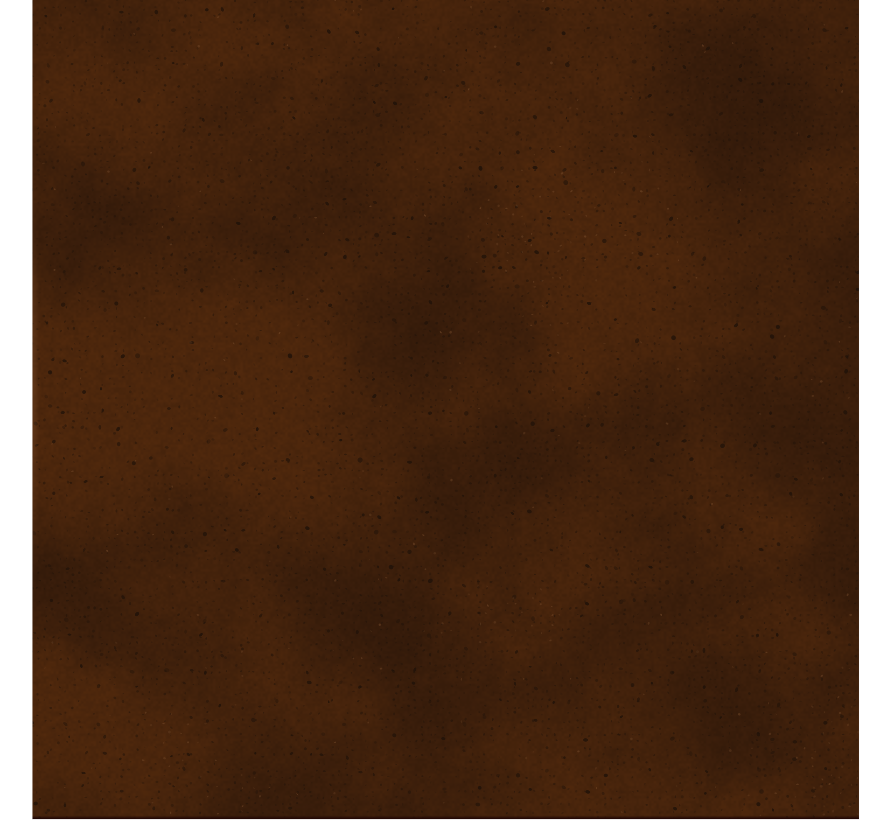
Reproduce this texture procedurally as a Shadertoy shader.

```glsl
const vec3 WHITE = vec3(1.0);
const vec3 RUST = vec3(0.298, 0.150, 0.047);
const vec3 UMBER = vec3(0.208, 0.106, 0.040);
const vec3 SOOT = vec3(0.115, 0.066, 0.032);
const vec3 SAND = vec3(0.47, 0.30, 0.17);
const vec3 EDGE = vec3(0.13, 0.03, 0.02);

float hash(vec2 p) {
    vec3 q = fract(vec3(p.xyx) * 0.1031);
    q += dot(q, q.yzx + 33.33);
    return fract((q.x + q.y) * q.z);
}

vec2 hash2(vec2 p) {
    return vec2(hash(p + 17.3), hash(p + 71.9));
}

float noise(vec2 p) {
    vec2 i = floor(p), f = fract(p);
    f = f * f * (3.0 - 2.0 * f);
    float low = mix(hash(i), hash(i + vec2(1, 0)), f.x);
    float high = mix(hash(i + vec2(0, 1)), hash(i + vec2(1, 1)), f.x);
    return mix(low, high, f.y);
}

float fbm(vec2 p, int octaves) {
    float sum = 0.0, weight = 0.5, total = 0.0;
    for (int i = 0; i < octaves; i++) {
        sum += weight * noise(p);
        total += weight;
        weight *= 0.5;
        p = mat2(1.6, 1.2, -1.2, 1.6) * p + 5.7;
    }
    return sum / total;
}

// One randomly turned oval per occupied cell, kept inside that cell
float specks(vec2 p, float cell, float chance, float radius, float soft) {
    vec2 id = floor(p / cell);
    vec2 jitter = 0.25 + 0.5 * hash2(id);
    vec2 d = p - (id + jitter) * cell;
    float angle = 6.2832 * hash(id + 3.1);
    float c = cos(angle), s = sin(angle);
    d = mat2(c, -s, s, c) * d;
    d.y *= 1.0 + 0.8 * hash(id + 9.4);
    float r = radius * mix(0.5, 1.0, hash(id + 5.2));
    float strength = mix(0.35, 1.0, hash(id + 41.7));
    return step(hash(id + 23.6), chance) * strength
         * (1.0 - smoothstep(r - soft, r + soft, length(d)));
}

// Smooth mask of an axis-aligned box
float boxMask(vec2 p, vec2 low, vec2 high, float soft) {
    vec2 d = min(p - low, high - p);
    return smoothstep(-soft, soft, min(d.x, d.y));
}

// Round soft stain
float stain(vec2 p, vec2 center, float size) {
    vec2 d = (p - center) / size;
    return exp(-dot(d, d));
}

vec3 glaze(vec2 p, float soft) {
    // Broad smoky clouds, heavier toward the right
    float cloud = fbm(p * 5.0 + 2.4, 5);
    float bias = 0.13 * smoothstep(0.2, 0.95, p.x) - 0.05;
    bias += 0.12 * stain(p, vec2(0.66, 0.43), 0.09);
    bias += 0.12 * stain(p, vec2(0.87, 0.53), 0.11);
    bias += 0.12 * stain(p, vec2(0.80, 0.25), 0.10);
    bias += 0.10 * stain(p, vec2(0.47, 0.29), 0.07);
    float dark = smoothstep(0.32, 0.86, cloud + bias);
    vec3 color = mix(RUST, UMBER, dark);

    // Fine grain
    float grain = 0.6 * noise(p * 330.0) + 0.4 * noise(p * 160.0 + 8.0) - 0.5;
    color *= 1.0 + 0.17 * grain;

    // Dark pores in two sizes, denser inside the clouds
    float fine = specks(p, 0.0085, 0.30 + 0.35 * dark, 0.0019, soft);
    float coarse = specks(p + 0.37, 0.021, 0.32, 0.0031, soft);
    color = mix(color, SOOT, 0.50 * fine);
    color = mix(color, SOOT, 0.80 * coarse);

    // Sparse pale flecks gathered in patches
    float patches = smoothstep(0.60, 0.78, fbm(p * 4.0 + 31.0, 3));
    float pale = specks(p + 0.71, 0.011, 0.02 + 0.25 * patches, 0.0017, soft);
    return mix(color, SAND, 0.5 * pale);
}

void mainImage(out vec4 fragColor, in vec2 fragCoord) {
    vec2 p = fragCoord / iResolution.y;
    float pixel = 1.0 / iResolution.y;
    vec2 low = vec2(0.0395, 0.0035), high = vec2(1.0450, 1.1);
    vec3 color = glaze(p, 0.6 * pixel);

    // Worn sheen on the left rim, dark rim along the bottom
    float sheen = stain(vec2(p.y, 0.0), vec2(0.54, 0.0), 0.16);
    sheen *= 1.0 - smoothstep(0.002, 0.009, p.x - low.x);
    color = mix(color, SAND, 0.3 * sheen);
    color = mix(EDGE, color, smoothstep(0.0, 0.005, p.y - low.y));

    color = mix(WHITE, color, boxMask(p, low, high, 0.6 * pixel));
    fragColor = vec4(color, 1.0);
}
```
